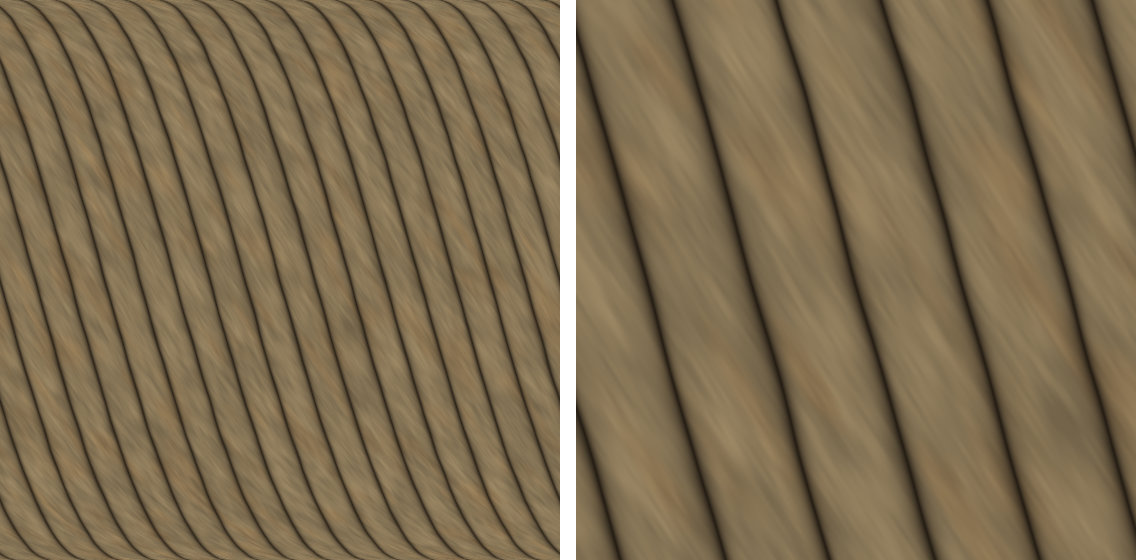
Left, the full canvas; right, a detail of the centre.
Reproduce this texture procedurally as a Shadertoy shader.

```glsl
// Tan rope seen side-on: sixteen helical strands with dark grooves and fine fibres.
#define STRANDS 16.0
#define TWIST 0.139
#define FIBRE_TWIST 0.29
#define GROOVE_LEFT 0.082
#define GROOVE_RIGHT 0.056
#define WOBBLE 0.035
#define FIBRE_CONTRAST 0.36
#define ROPE_COLOR vec3(0.540, 0.470, 0.347)
#define GROOVE_COLOR vec3(0.125, 0.098, 0.066)
#define WARM_TINT vec3(1.03, 0.985, 0.94)

float hash(vec2 cell) {
    vec3 p = fract(vec3(cell.xyx) * 0.1031);
    p += dot(p, p.yzx + 33.33);
    return fract((p.x + p.y) * p.z);
}

// Value noise that repeats across after "period" cells
float noise(vec2 p, float period) {
    vec2 cell = floor(p);
    vec2 t = fract(p);
    t = t * t * (3.0 - 2.0 * t);
    float left = mod(cell.x, period);
    float right = mod(cell.x + 1.0, period);
    float low = mix(hash(vec2(left, cell.y)), hash(vec2(right, cell.y)), t.x);
    float high = mix(hash(vec2(left, cell.y + 1.0)), hash(vec2(right, cell.y + 1.0)), t.x);
    return mix(low, high, t.y);
}

// Streaked noise on the unrolled surface, centred on zero
float fibres(float x, float angle) {
    float sum = 0.0;
    float weight = 0.34;
    float columns = 64.0;
    float rows = 11.0;
    for (int i = 0; i < 4; i++) {
        float layer = float(i);
        float lean = FIBRE_TWIST + 0.035 * (mod(layer, 2.0) - 0.5);
        vec2 p = vec2((x - lean * angle) * columns, angle * rows + 40.0 + 17.3 * layer);
        sum += weight * (noise(p, columns) - 0.5);
        weight *= 0.85;
        columns *= 1.75;
        rows *= 1.4;
    }
    return sum;
}

void mainImage(out vec4 fragColor, in vec2 fragCoord) {
    vec2 uv = fragCoord / iResolution.xy;

    // Unroll the cylinder: height becomes an angle around the rope
    float angle = asin(clamp(1.0 - 2.0 * uv.y, -0.9999, 0.9999));

    // Strand coordinate, whole numbers lie in the grooves
    float wobble = WOBBLE * (noise(vec2(uv.x * 32.0, angle * 9.0 + 30.0), 32.0) - 0.5);
    float strand = STRANDS * (uv.x - TWIST * angle) + wobble;
    float across = fract(strand);
    float pixel = min(fwidth(strand), 0.5);

    // Soft groove, wider on the shadowed side of each strand
    float toLeft = length(vec2(across, 0.3 * pixel));
    float toRight = length(vec2(1.0 - across, 0.3 * pixel));
    float groove = max(exp(-toLeft / GROOVE_RIGHT), exp(-toRight / GROOVE_LEFT));

    // Fibre streaks and slow tonal drift
    float streak = fibres(uv.x, angle);
    float drift = noise(vec2((uv.x - FIBRE_TWIST * angle) * 20.0, angle * 6.0 + 20.0), 20.0) - 0.5;
    float tone = 1.0 + FIBRE_CONTRAST * streak + 0.05 * drift;

    float warmth = noise(vec2((uv.x - FIBRE_TWIST * angle) * 48.0, angle * 8.0 + 70.0), 48.0);
    vec3 rope = ROPE_COLOR * tone * mix(vec3(1.0), WARM_TINT, smoothstep(0.5, 1.0, warmth));
    fragColor = vec4(mix(rope, GROOVE_COLOR, groove), 1.0);
}
```
